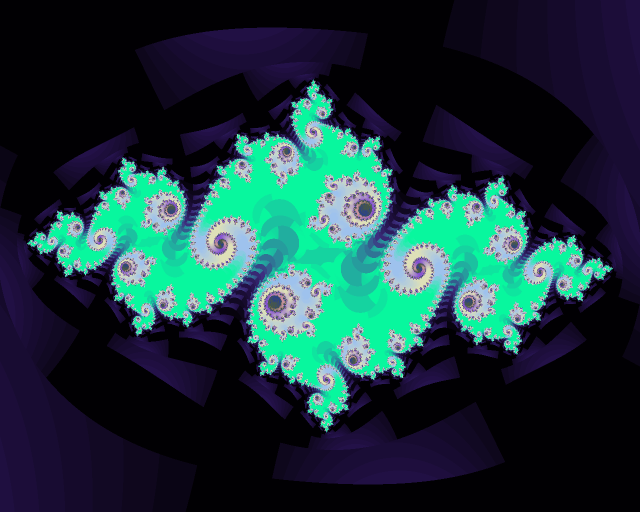
A WebGL 2 fragment shader for this background:

```glsl
#version 300 es
precision highp float;

#define VIEW_SPAN vec2(3.3, 2.5)
#define JULIA_SEED vec2(-0.77, 0.12)
#define ESCAPE_RADIUS 2.0
#define MAX_STEPS 260
#define SUBSAMPLES 2
#define SECTOR_LIFT 8.0
#define LIFT_FADE 20.0
#define BAND_WIDTH 0.7
#define BAND_LIFT 0.8

uniform vec2 u_resolution;
out vec4 fragColor;

const vec3 NIGHT = vec3(0.005, 0.0, 0.012);
const vec3 DUSK = vec3(0.06, 0.03, 0.12);
const vec3 INDIGO = vec3(0.135, 0.065, 0.28);
const vec3 VIOLET = vec3(0.24, 0.18, 0.50);
const vec3 SLATE = vec3(0.18, 0.50, 0.60);
const vec3 TEAL = vec3(0.12, 0.72, 0.63);
const vec3 GREEN = vec3(0.03, 0.97, 0.62);
const vec3 ICE = vec3(0.62, 0.76, 0.93);
const vec3 CREAM = vec3(0.87, 0.88, 0.72);
const vec3 ORCHID = vec3(0.52, 0.32, 0.82);
const vec3 ROSE = vec3(0.78, 0.58, 0.62);
const vec3 OLIVE = vec3(0.30, 0.36, 0.24);
const vec3 DEEP_BLUE = vec3(0.16, 0.25, 0.55);

vec2 complexSquare(vec2 z) {
    return vec2(z.x * z.x - z.y * z.y, 2.0 * z.x * z.y);
}

float ramp(float from, float to, float level) {
    return clamp((level - from) / (to - from), 0.0, 1.0);
}

// Colour ramp from the dark outside to the spiral eyes
vec3 palette(float level) {
    vec3 color = mix(NIGHT, DUSK, ramp(7.0, 9.5, level));
    color = mix(color, INDIGO, ramp(9.5, 14.0, level));
    color = mix(color, VIOLET, ramp(14.0, 19.0, level));
    color = mix(color, SLATE, ramp(19.0, 22.5, level));
    color = mix(color, TEAL, ramp(22.5, 25.5, level));
    color = mix(color, GREEN, ramp(25.5, 29.0, level));
    color = mix(color, ICE, ramp(39.0, 48.0, level));
    color = mix(color, CREAM, ramp(52.0, 64.0, level));
    color = mix(color, ORCHID, ramp(76.0, 90.0, level));
    color = mix(color, ROSE, ramp(94.0, 104.0, level));
    color = mix(color, OLIVE, ramp(106.0, 116.0, level));

    // Alternating rings in the innermost spirals
    float ring = 0.5 - 0.5 * cos((level - 116.0) * 0.25);
    vec3 eyeColor = mix(OLIVE, DEEP_BLUE, ring);
    return mix(color, eyeColor, step(116.0, level));
}

// Escape count, raised in the half-plane facing the diagonal
vec3 juliaColor(vec2 z) {
    int steps = 0;
    for (int i = 0; i < MAX_STEPS; i++) {
        z = complexSquare(z) + JULIA_SEED;
        steps++;
        if (dot(z, z) > ESCAPE_RADIUS * ESCAPE_RADIUS) break;
    }
    float count = float(steps);
    float diagonal = z.x + z.y;
    float bands = min(floor(max(diagonal, 0.0) / BAND_WIDTH) * BAND_LIFT, 5.0);
    float lift = step(0.0, diagonal) * (SECTOR_LIFT + bands);
    return palette(count + lift * exp(-count / LIFT_FADE));
}

void main() {
    // Average a small grid of samples to smooth the edges
    vec3 total = vec3(0.0);
    for (int row = 0; row < SUBSAMPLES; row++) {
        for (int column = 0; column < SUBSAMPLES; column++) {
            vec2 offset = (vec2(column, row) + 0.5) / float(SUBSAMPLES) - 0.5;
            vec2 uv = (gl_FragCoord.xy + offset) / u_resolution;
            total += juliaColor((uv - 0.5) * VIEW_SPAN);
        }
    }
    fragColor = vec4(total / float(SUBSAMPLES * SUBSAMPLES), 1.0);
}
```
